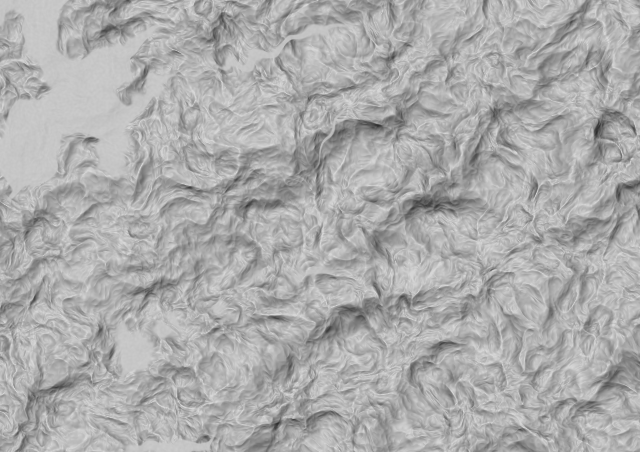
A Shadertoy shader for this texture map:

```glsl
vec2 gradientAt(vec2 cell) {
    float angle = 6.2832 * fract(sin(dot(cell, vec2(127.1, 311.7))) * 43758.55);
    return vec2(cos(angle), sin(angle));
}

float noise(vec2 p) {
    vec2 i = floor(p), f = p - i;
    vec2 u = f * f * f * (f * (f * 6.0 - 15.0) + 10.0);
    vec2 e = vec2(1.0, 0.0);
    float bottom = mix(dot(gradientAt(i), f), dot(gradientAt(i + e), f - e), u.x);
    float top = mix(dot(gradientAt(i + e.yx), f - e.yx), dot(gradientAt(i + 1.0), f - 1.0), u.x);
    return mix(bottom, top, u.y);
}

// Absolute value with a rounded crease, which stays level along its line
float crease(float n, float roundness) {
    return sqrt(n * n + roundness * roundness);
}

// x runs along the mountain grain, y across it
vec2 alongGrain(vec2 p) {
    return mat2(0.83, -0.56, 0.56, 0.83) * p;
}

vec2 warp(vec2 p) {
    p += 0.035 * vec2(noise(p * 6.0 + 3.7), noise(p * 6.0 + 41.3));
    return p + 0.010 * vec2(noise(p * 23.0 + 17.1), noise(p * 23.0 + 71.9));
}

// Returns height and the strength of crest lines
vec2 terrain(vec2 p) {
    float rugged = mix(0.6, 1.1, smoothstep(0.1, 1.0, p.x));
    p = warp(p);
    vec2 grain = alongGrain(p);

    // Long tilted escarpments
    float height = 0.42 * grain.y;
    height -= rugged * 0.19 * crease(noise(grain * vec2(1.7, 4.5) + 5.2), 0.03);
    height -= rugged * 0.05 * crease(noise(grain * vec2(4.5, 9.0) + 23.4), 0.04);

    // Branching spurs and gullies, from broad to fine
    float crest = 0.0, frequency = 5.0;
    float steepness[5] = float[5](0.40, 0.48, 0.56, 0.42, 0.28);
    for (int i = 0; i < 5; i++) {
        float n = noise(p * frequency + 13.7 * float(i));
        height -= steepness[i] / frequency * crease(n, 0.06);
        if (i == 1 || i == 2) crest += exp(-n * n * (i == 1 ? 900.0 : 350.0));
        p = mat2(0.8, 0.6, -0.6, 0.8) * p;
        frequency *= 2.0;
    }
    return vec2(height, crest);
}

// Level valley floors with ragged shores, mostly to the left
float valleyFloor(vec2 p) {
    vec2 w = warp(p);
    float course = noise(alongGrain(w) * vec2(1.6, 3.2) + 8.6);
    course += 0.07 * noise(w * 14.0) + 0.04 * noise(w * 31.0);
    float width = 0.065 * smoothstep(-0.15, 0.25, noise(p * 2.6 + 7.3));
    width *= smoothstep(1.0, 0.2, p.x);
    return smoothstep(width + 0.006, width - 0.012, abs(course)) * smoothstep(0.0, 0.02, width);
}

void mainImage(out vec4 fragColor, in vec2 fragCoord) {
    vec2 p = fragCoord / iResolution.y;

    // Steepness by finite differences
    vec2 e = vec2(0.0015, 0.0);
    vec2 here = terrain(p);
    vec2 slope = vec2(terrain(p + e).x, terrain(p + e.yx).x) - here.x;
    float steep = length(slope) / e.x;

    // Level ground is pale, steep faces are dark
    float tone = 0.80 - 0.155 * steep + 0.045 * here.y;
    tone = mix(tone, 0.785, 0.9 * valleyFloor(p));
    tone += 0.02 * noise(p * 150.0);
    fragColor = vec4(vec3(clamp(tone, 0.18, 0.84)), 1.0);
}
```
